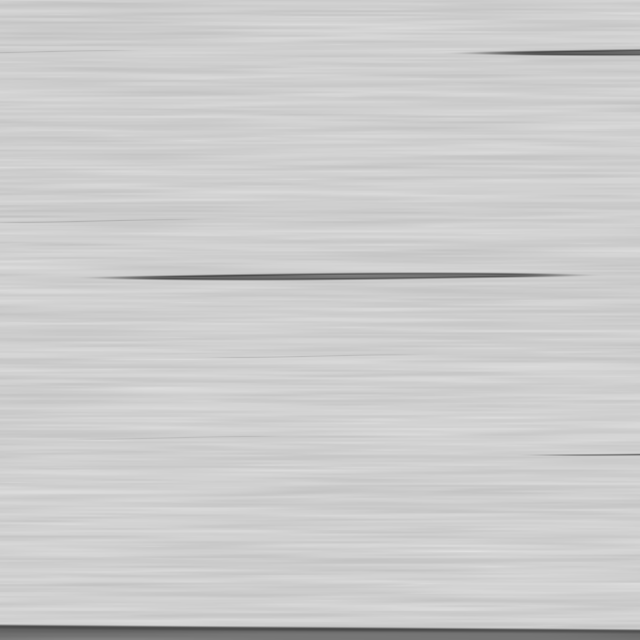
Reproduce this texture procedurally as a WebGL 1 fragment shader.

```glsl
precision highp float;
// Pale brushed surface with fine horizontal streaks and a few dark, tapering cracks.
uniform vec2 u_resolution;

const vec3 SURFACE = vec3(0.81);
const float CRACK_CORE = 0.45;
const float CRACK_RIM = 0.27;
const float SOFTNESS = 0.0022;

float hash(vec2 p) {
  vec3 q = fract(vec3(p.xyx) * 0.1031);
  q += dot(q, q.yzx + 33.33);
  return fract((q.x + q.y) * q.z);
}

// One row of value noise along x, shifted so that rows do not line up.
float rowNoise(float x, float row, float seed) {
  x += 17.0 * hash(vec2(row, seed));
  float cell = floor(x);
  float blend = smoothstep(0.0, 1.0, fract(x));
  float key = row + seed * 37.0;
  return mix(hash(vec2(cell, key)), hash(vec2(cell + 1.0, key)), blend);
}

// Long streaks: frequency is low along x and high along y.
float streaks(vec2 p, vec2 frequency, float seed) {
  p *= frequency;
  float row = floor(p.y);
  float blend = smoothstep(0.0, 1.0, fract(p.y));
  return mix(rowNoise(p.x, row, seed), rowNoise(p.x, row + 1.0, seed), blend);
}

// Coverage in x, closeness to the rim in y.
vec2 crack(vec2 p, vec2 center, float halfLength, float halfWidth, float softness) {
  float along = (p.x - center.x) / halfLength;
  float taper = max(1.0 - along * along, 0.0);
  float bow = 0.004 * (smoothstep(-0.7, 0.7, along) - 0.5);
  float d = abs(p.y - center.y - bow) - halfWidth * taper;
  float coverage = 1.0 - smoothstep(-softness, softness, d);
  float rim = smoothstep(-0.0035, -0.0005, d);
  return vec2(coverage * smoothstep(0.0, 0.65, taper), rim);
}

vec3 paintCrack(vec3 color, vec2 shape, float grain) {
  float tone = mix(CRACK_CORE, CRACK_RIM, shape.y) + 0.16 * (grain - 0.5);
  return mix(color, vec3(tone), shape.x);
}

void main() {
  vec2 p = gl_FragCoord.xy / u_resolution;

  // Brushed grain in three sizes, with sparse highlights.
  float broad = streaks(p, vec2(3.0, 130.0), 1.0);
  float medium = streaks(p, vec2(5.0, 230.0), 2.0);
  float fine = streaks(p, vec2(8.0, 340.0), 3.0);
  float grain = (broad + medium + fine) / 3.0;
  float glint = pow(streaks(p, vec2(9.0, 260.0), 4.0), 10.0);
  vec3 color = SURFACE + 0.125 * (grain - 0.5) + 0.025 * glint;

  // Faint hairline scratches.
  for (int i = 0; i < 4; i++) {
    float id = float(i);
    vec2 center = vec2(hash(vec2(id, 5.0)), 0.2 + 0.18 * (id + hash(vec2(id, 9.0))));
    vec2 scratch = crack(p, center, 0.18, 0.0004, 0.002);
    color -= 0.22 * scratch.x * (0.4 + 0.6 * hash(vec2(id, 13.0)));
  }

  // Main cracks: a long one in the middle, shorter ones running off the right side.
  for (int i = 0; i < 3; i++) {
    float id = float(i);
    float size = min(id, 1.0);
    float middle = mod(id, 2.0);
    vec2 center = vec2(mix(1.1, 0.53, middle), 0.291 + 0.277 * id + 0.037 * id * (id - 1.0));
    vec2 shape = crack(p, center, mix(0.3, 0.42, size), mix(0.0009, 0.0048, size), SOFTNESS);
    color = paintCrack(color, shape, medium);
  }

  // Wide gap along the bottom, slightly sloped and darkest at its upper lip.
  float depth = mix(0.0235, 0.016, p.x) - p.y;
  float gap = smoothstep(-SOFTNESS, SOFTNESS, depth);
  float lip = 1.0 - smoothstep(0.002, 0.008, depth);
  color = paintCrack(color, vec2(gap, lip * mix(0.9, 0.5, p.x)), broad);

  gl_FragColor = vec4(clamp(color, 0.0, 1.0), 1.0);
}
```
